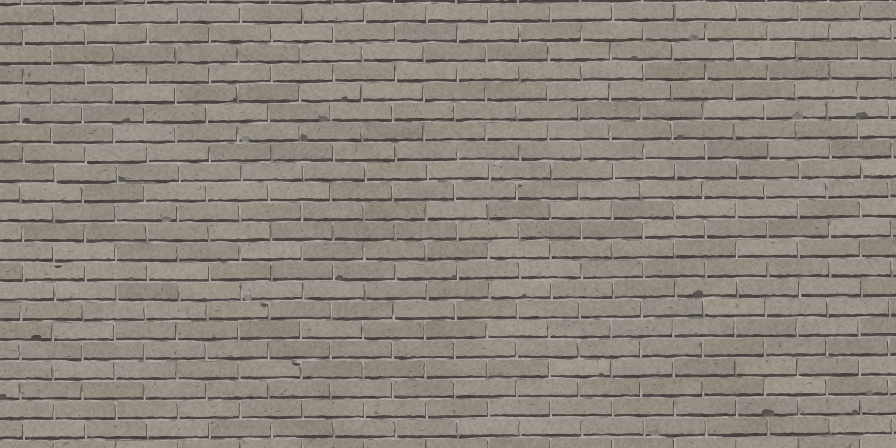
Give the GLSL for this texture, as a WebGL 1 fragment shader.

```glsl
precision highp float;
// A weathered wall of grey-beige bricks in running bond with thin pale joints.
// Each brick is a rough rectangle over its own offset shadow, on mortar;
// hashes and value noise vary the tone, grain, chips and joint depth.

uniform vec2 u_resolution;

const float ROWS = 22.67;
const float COLUMNS = 14.44;
const float BRICK_ASPECT = 3.14;           // brick pitch over row pitch
const vec2 ORIGIN = vec2(5.357, 0.46);     // joint phase across and up
const float TILT = 0.25;                   // rise of the courses, in rows

const vec3 BRICK_COLOR = vec3(0.585, 0.555, 0.515);
const vec3 MORTAR_COLOR = vec3(0.65, 0.63, 0.605);
const vec3 SHADOW_COLOR = vec3(0.25, 0.23, 0.215);

float hash(vec2 p) {
  return fract(sin(dot(p, vec2(127.1, 311.7))) * 43758.5453);
}

float noise(vec2 p) {
  vec2 cell = floor(p);
  vec2 f = fract(p);
  f = f * f * (3.0 - 2.0 * f);
  float low = mix(hash(cell), hash(cell + vec2(1.0, 0.0)), f.x);
  float high = mix(hash(cell + vec2(0.0, 1.0)), hash(cell + vec2(1.0)), f.x);
  return mix(low, high, f.y);
}

float boxDistance(vec2 p, vec2 halfSize) {
  vec2 d = abs(p) - halfSize;
  return length(max(d, 0.0)) + min(max(d.x, d.y), 0.0);
}

// Coverage of the inside of a shape, softened over one pixel
float cover(float dist, float pixel) {
  return 1.0 - smoothstep(-0.5 * pixel, 0.5 * pixel, dist);
}

// Brick tone: per-brick shade, broad stains, fine grain and dark pits
vec3 brickSurface(vec2 wall, vec2 id) {
  float shade = (hash(id + 3.7) - 0.5) * 0.055;
  float stain = (noise(wall * vec2(0.6, 1.3)) - 0.5) * 0.035;
  float grain = (noise(wall * 9.0) - 0.5) * 0.065;
  float pits = smoothstep(0.87, 1.0, noise(wall * 7.0 + 41.0)) * 0.13;
  vec3 warmth = vec3(0.010, 0.0, -0.012) * (hash(id + 8.1) - 0.5);
  return BRICK_COLOR + shade + stain + grain - pits + warmth;
}

// Mortar tone: pale, with patches that have weathered darker
vec3 mortarSurface(vec2 wall) {
  float dirt = smoothstep(0.45, 0.9, noise(wall * 2.3 + 17.0));
  float grain = (noise(wall * 8.0 + 5.0) - 0.5) * 0.10;
  return MORTAR_COLOR - 0.17 * dirt + grain;
}

// Distance to a ragged chip on the lower or upper edge of some bricks
float chipDistance(vec2 p, vec2 id, float rough) {
  float edge = mix(0.19, 0.95, step(0.7, hash(id + 5.3)));
  vec2 center = vec2(hash(id + 1.9) * BRICK_ASPECT, edge);
  float radius = step(0.88, hash(id + 6.6)) * (0.10 + 0.13 * hash(id + 2.2));
  return length((p - center) * vec2(0.75, 1.0)) - radius + rough * 2.0;
}

void main() {
  vec2 uv = gl_FragCoord.xy / u_resolution;
  float pixel = 1.2 * ROWS / u_resolution.y;

  // Running bond with a slight tilt and uneven courses
  vec2 grid = uv * vec2(COLUMNS, ROWS) - ORIGIN;
  grid.y -= TILT * (uv.x - 0.5);
  grid.y += 0.06 * (noise(vec2(uv.x * 9.0, uv.y * 5.0)) - 0.5);
  float row = floor(grid.y);
  grid.x += 0.5 * mod(row, 2.0) + 0.07 * (hash(vec2(row, 2.0)) - 0.5);
  vec2 id = vec2(floor(grid.x), row);
  vec2 wall = grid * vec2(BRICK_ASPECT, 1.0);
  vec2 p = fract(grid) * vec2(BRICK_ASPECT, 1.0);

  // Rough brick outline, bitten by chips
  float rough = (noise(wall * 5.0 + 23.0) - 0.5) * 0.05;
  float lift = (hash(id + 9.4) - 0.5) * 0.03;
  vec2 halfSize = vec2(0.5 * BRICK_ASPECT - 0.055, 0.395);
  vec2 center = vec2(0.5 * BRICK_ASPECT - 0.02, 0.595 + lift);
  float brick = boxDistance(p - center, halfSize) + rough;
  float chip = chipDistance(p, id, rough);
  brick = max(brick, -chip);

  // Shadow cast down and a little to the right, of uneven depth
  float depth = 0.085 + 0.09 * noise(wall * vec2(1.4, 0.3) + 31.0);
  vec2 shift = vec2(0.035, -depth);
  float shadow = boxDistance(p - center - shift, halfSize) + rough * 0.6;
  float darkness = 0.80 + 0.2 * noise(wall * 3.0 + 57.0);
  darkness *= mix(1.0, 0.35 + 0.65 * hash(id + 7.7), cover(chip, pixel));

  // Mortar, then shadow, then brick on top
  vec3 color = mortarSurface(wall);
  color = mix(color, SHADOW_COLOR, cover(shadow, pixel) * darkness);
  color = mix(color, brickSurface(wall, id), cover(brick, pixel));
  gl_FragColor = vec4(color, 1.0);
}
```
